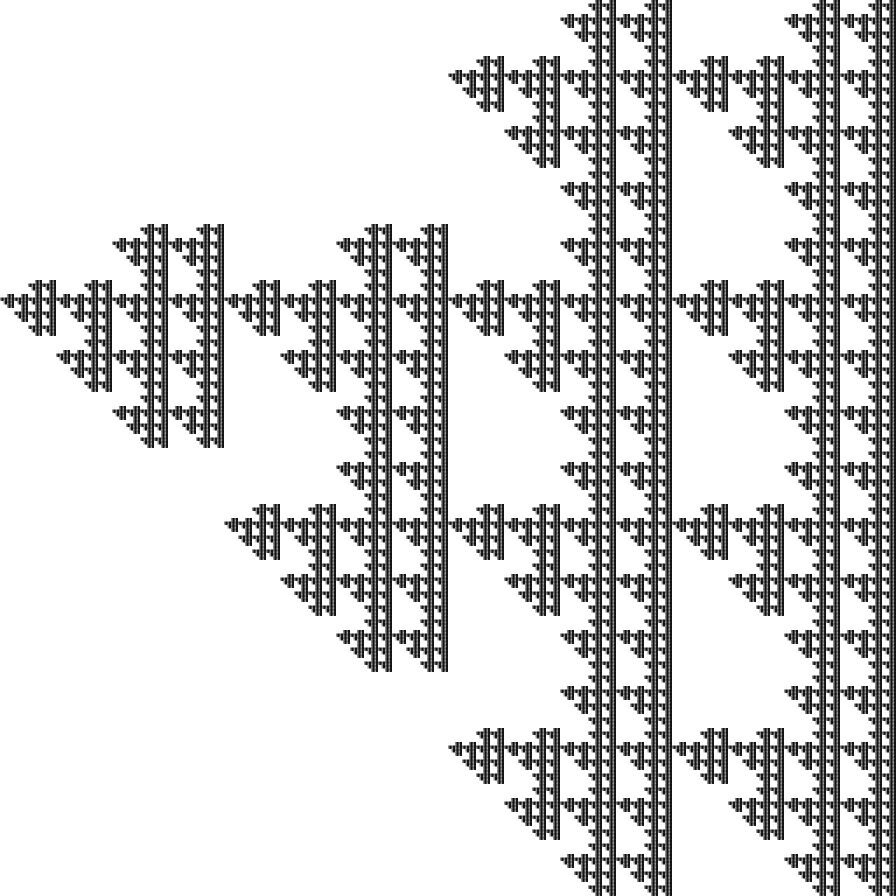
Reproduce this pattern procedurally as a WebGL 2 fragment shader.

```glsl
#version 300 es
precision highp float;

uniform vec2 u_resolution;
out vec4 outColor;

const int LEVELS = 4;                            // depth of the 4 x 4 subdivision
const int GRID = 256;                            // leaf cells per side, 4 ^ LEVELS
const ivec4 FIRST_COLUMN = ivec4(2, 1, 0, 2);    // first filled column, rows bottom to top
const float PAPER = 1.0;
const float INK = 0.07;
const float INK_SOFT = 0.11;
const float GREY_LOW = 0.62;
const float GREY_HIGH = 0.53;
const float GREY_LINKED = 0.45;
const int SAMPLES = 2;                           // samples per pixel side

// True when every base-4 digit pair of the cell lies in the motif
bool isFilled(ivec2 cell) {
    if (cell.x < 0 || cell.y < 0 || cell.x >= GRID || cell.y >= GRID) return false;
    for (int level = 0; level < LEVELS; level++) {
        ivec2 digit = cell & 3;
        if (digit.x < FIRST_COLUMN[digit.y]) return false;
        cell >>= 2;
    }
    return true;
}

// Tone inside a leaf: grey left half, dark right half
float leafTone(vec2 local, bool linked) {
    bool upper = local.y >= 0.5;
    if (local.x < 0.5) {
        return upper ? (linked ? GREY_LINKED : GREY_HIGH) : GREY_LOW;
    }
    return !upper && linked ? INK_SOFT : INK;
}

float fractalTone(vec2 uv) {
    vec2 p = uv * float(GRID);
    ivec2 cell = ivec2(floor(p));
    if (!isFilled(cell)) return PAPER;
    bool linked = isFilled(cell - ivec2(1, 0));
    return leafTone(fract(p), linked);
}

void main() {
    // Average a small sample grid to smooth the edges
    float tone = 0.0;
    for (int j = 0; j < SAMPLES; j++) {
        for (int i = 0; i < SAMPLES; i++) {
            vec2 offset = (vec2(i, j) + 0.5) / float(SAMPLES) - 0.5;
            tone += fractalTone((gl_FragCoord.xy + offset) / u_resolution);
        }
    }
    outColor = vec4(vec3(tone / float(SAMPLES * SAMPLES)), 1.0);
}
```
